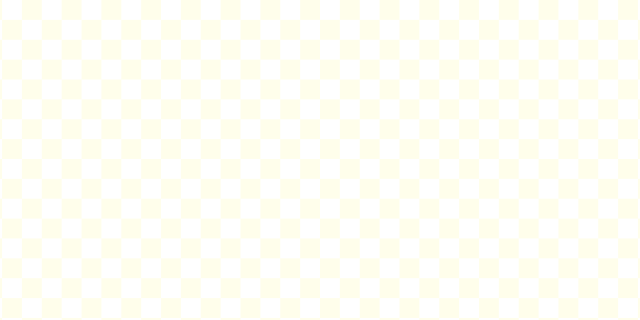
This pattern is drawn by a WebGL 2 fragment shader. Its source:

```glsl
#version 300 es
precision highp float;
// Pale checkerboard of white and cream squares, about 32 across and 16 down.
// Two smoothed square waves, one per axis, are multiplied to give the checks;
// the grid is centred across the canvas and hangs from its top edge.

#define CELL_SIZE 0.0621
#define WHITE vec3(1.0, 1.0, 1.0)
#define CREAM vec3(1.0, 0.996, 0.922)

uniform vec2 u_resolution;
out vec4 fragColor;

// Square wave per axis: +1 in even cells, -1 in odd cells, smoothed at edges.
vec2 squareWave(vec2 cells, float pixelInCells) {
    vec2 phase = fract(cells * 0.5 - 0.25);
    vec2 signedEdgeDistance = 0.5 - abs(2.0 * phase - 1.0);
    // Even cells span phase 0.75 to 1.25, so the sign is flipped here.
    return clamp(-signedEdgeDistance / (0.5 * pixelInCells), -1.0, 1.0);
}

void main() {
    // Canvas heights, measured from the top centre with y downward
    vec2 topCentre = vec2(0.5 * u_resolution.x, u_resolution.y);
    vec2 position = (gl_FragCoord.xy - topCentre) * vec2(1.0, -1.0) / u_resolution.y;
    float pixelInCells = 1.0 / (u_resolution.y * CELL_SIZE);

    // Cells with an even column plus row are white, the others cream
    vec2 wave = squareWave(position / CELL_SIZE - 0.5 + 0.5, pixelInCells);
    float whiteness = 0.5 + 0.5 * wave.x * wave.y;

    fragColor = vec4(mix(CREAM, WHITE, whiteness), 1.0);
}
```
